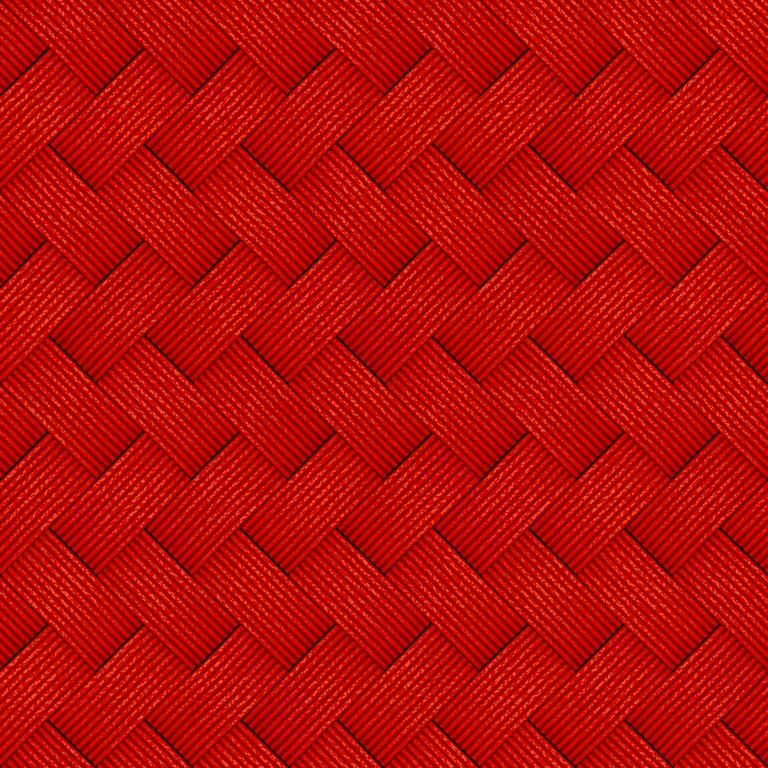
This pattern is drawn by a WebGL 2 fragment shader. Its source:

```glsl
#version 300 es
precision highp float;
// Diagonal two-over, two-under weave of ribbed red bands, 8 repeats across and 4 down.
// The plane is turned into unit squares along the two band directions; the square's
// diagonal index mod 4 tells which band is on top and which half of it is visible.

uniform vec2 u_resolution;
out vec4 fragColor;

const float TAU = 6.2831853;
const float REPEATS = 8.0;      // repeats across the canvas
const float RIBS = 9.0;         // ribs across one band
const float BAND_LENGTH = 2.0;  // visible length, in band widths

const vec3 BLACK     = vec3(0.02, 0.00, 0.00);
const vec3 MAROON    = vec3(0.30, 0.00, 0.00);
const vec3 DARK_RED  = vec3(0.52, 0.00, 0.00);
const vec3 DEEP_RED  = vec3(0.63, 0.00, 0.00);
const vec3 RED       = vec3(0.81, 0.035, 0.00);
const vec3 HIGHLIGHT = vec3(0.92, 0.33, 0.19);

struct Band {
    vec2 id;       // square holding the first half
    float along;   // 0 at the upper end, BAND_LENGTH at the lower end
    float across;  // 0 to 1 over the width
};

float hash(vec2 p) {
    vec3 q = fract(vec3(p.xyx) * 0.1031);
    q += dot(q, q.yzx + 33.33);
    return fract((q.x + q.y) * q.z);
}

// Distance to the nearest scattered point
float cellular(vec2 p) {
    vec2 cell = floor(p);
    float nearest = 2.0;
    for (int j = -1; j <= 1; j++) {
        for (int i = -1; i <= 1; i++) {
            vec2 c = cell + vec2(i, j);
            vec2 point = c + vec2(hash(c), hash(c + 57.3));
            nearest = min(nearest, distance(p, point));
        }
    }
    return nearest;
}

// Layered sines that make the band edges slightly uneven
vec2 wobble(vec2 p, float amount) {
    return amount * (sin(p.yx * 1.3 + vec2(0.4, 1.7)) + 0.6 * sin(p.yx * 2.9 + p * 0.7));
}

Band findBand(vec2 p) {
    vec2 cell = floor(p);
    vec2 f = p - cell;
    float k = mod(cell.x - cell.y, 4.0);
    if (k < 1.5) return Band(cell - vec2(k, 0.0), f.x + k, f.y);
    float rise = 3.0 - k;
    return Band(cell - vec2(0.0, rise) + 200.0, BAND_LENGTH - f.y - rise, f.x);
}

// Flat-topped ribs, fading to their mean when too fine for the canvas
float ribProfile(float across, float pixel) {
    float wave = smoothstep(0.02, 0.88, 0.5 - 0.5 * cos(TAU * RIBS * across));
    return mix(wave, 0.5, smoothstep(0.3, 0.7, pixel * RIBS));
}

// 1 on a dark line of the given width beside an edge, 0 away from it
float edgeLine(float dist, float width, float pixel) {
    return 1.0 - smoothstep(width - 0.5 * pixel, width + 0.7 * pixel, dist);
}

vec3 ramp(float tone) {
    vec3 c = mix(BLACK, MAROON, clamp(tone / 0.2, 0.0, 1.0));
    c = mix(c, DARK_RED, clamp((tone - 0.2) / 0.2, 0.0, 1.0));
    c = mix(c, DEEP_RED, clamp((tone - 0.4) / 0.15, 0.0, 1.0));
    c = mix(c, RED, clamp((tone - 0.55) / 0.15, 0.0, 1.0));
    return mix(c, HIGHLIGHT, clamp((tone - 0.80) / 0.16, 0.0, 1.0));
}

float bandTone(Band b, float pixel) {
    float seed = hash(b.id);
    float across = b.across + 0.003 * sin(b.along * 4.0 + TAU * seed);
    float rib = ribProfile(across, pixel);
    float ribShade = hash(b.id + vec2(floor(across * RIBS) * 7.0, 91.0)) - 0.5;

    // Gently arched band: brightest above its middle, in shade toward both ends
    float arch = exp(-pow((b.along - 0.8) / 0.65, 2.0));
    float lowerEnd = BAND_LENGTH - b.along;
    float shade = 0.10 * (1.0 - smoothstep(0.0, 0.35, lowerEnd));
    shade += 0.07 * (1.0 - smoothstep(0.0, 0.14, b.along));

    // Short worn flecks on the ribs
    vec2 grainPos = vec2(b.along * 15.0, across * RIBS * 2.6) + b.id * 31.0;
    float fleck = 1.0 - smoothstep(0.15, 0.6, cellular(grainPos));

    float tone = mix(0.45, 0.75, rib) + 0.045 * arch - shade;
    tone += 0.06 * ribShade + 0.03 * (seed - 0.5);
    tone += (0.25 * fleck - 0.05) * rib * (0.4 + 0.6 * arch);

    // Thin seams on the long sides, deeper gap where the band goes under
    float side = min(b.across, 1.0 - b.across);
    tone *= 1.0 - 0.50 * edgeLine(side, 0.006, pixel);
    tone *= 1.0 - 0.30 * edgeLine(b.along, 0.008, pixel);
    return tone * (1.0 - 0.97 * edgeLine(lowerEnd, 0.020, pixel));
}

void main() {
    vec2 uv = gl_FragCoord.xy / u_resolution;
    vec2 p = REPEATS * vec2(uv.x - uv.y, uv.x + uv.y);
    float pixel = REPEATS * 1.4142 / min(u_resolution.x, u_resolution.y);
    Band band = findBand(p + wobble(p, 0.008));
    fragColor = vec4(ramp(bandTone(band, pixel)), 1.0);
}
```
